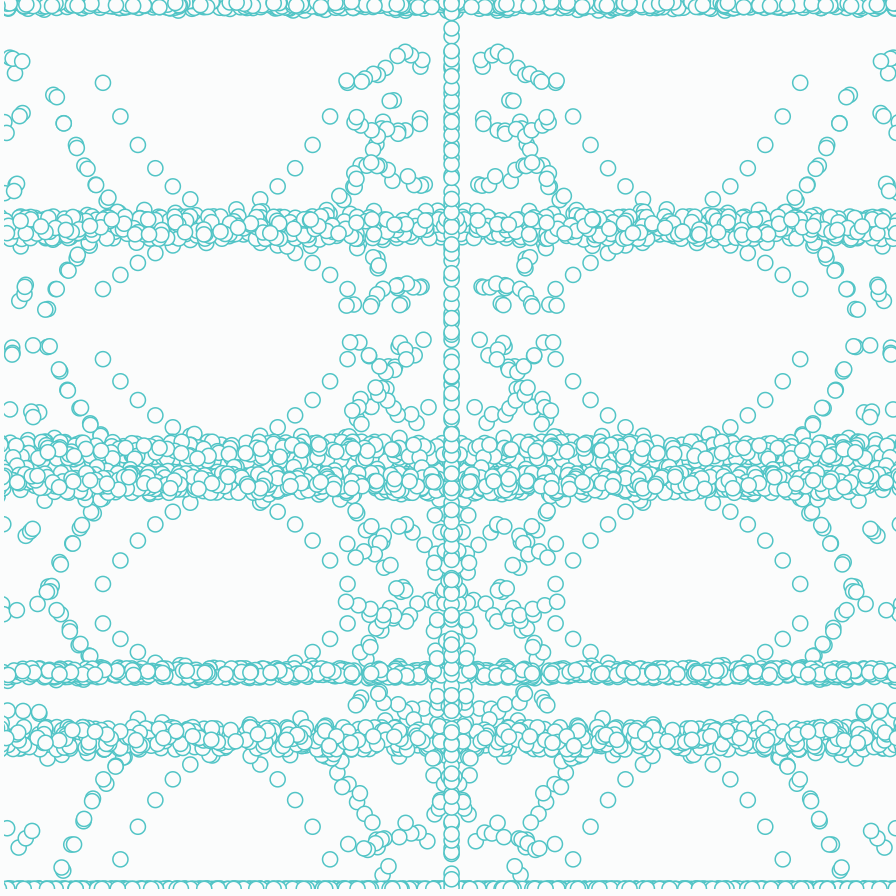
A WebGL 2 fragment shader for this pattern:

```glsl
#version 300 es
precision highp float;
// Outlined paper discs piled into horizontal bands, parabolic arcs and a spine,
// mirrored about a vertical axis. Every disc is stamped over the earlier ones,
// with hashed jitter; band edges are crowded by a sine distribution.
uniform vec2 u_resolution;
out vec4 fragColor;

#define RADIUS 0.0084
#define LINE_WIDTH 0.0017
#define AXIS_X 0.504
#define CAVITY_X 0.2526
#define BAND_CELL 0.0195
#define BAND_LAYERS 12
#define SPINE_CELL 0.0165
#define PAPER vec3(0.984, 0.988, 0.988)
#define INK vec3(0.32, 0.77, 0.775)

// Band centre height and half spread
const vec2 BANDS[7] = vec2[7](
  vec2(0.995, 0.004), vec2(0.746, 0.0125), vec2(0.496, 0.011), vec2(0.461, 0.011),
  vec2(0.249, 0.005), vec2(0.176, 0.0125), vec2(0.008, 0.0));
// Arc base height, direction, curvature and starting depth
const vec4 ARCS[6] = vec4[6](
  vec4(0.746, 1, 7.6, 0.020), vec4(0.746, -1, 3.2, 0.009), vec4(0.496, 1, 5.0, 0.010),
  vec4(0.461, -1, 5.3, 0.014), vec4(0.249, 1, 3.5, -0.010), vec4(0.176, -1, 8.7, 0.016));
// Heights of the loose chains beside the spine
const float CHAINS[10] = float[10](
  0.925, 0.862, 0.802, 0.672, 0.603, 0.549, 0.397, 0.318, 0.214, 0.062);

float hash(vec2 p) {
  return fract(sin(dot(p, vec2(127.1, 311.7))) * 43758.55);
}

vec2 jitter(vec2 p) {
  return vec2(hash(p), hash(p + 17.3)) - 0.5;
}

// Opaque paper disc with an inked outline
void stamp(inout vec3 color, vec2 offset) {
  float d = length(offset);
  if (d > RADIUS * 1.5) return;
  float px = 1.0 / u_resolution.y;
  float disc = clamp((RADIUS - d) / px + 0.5, 0.0, 1.0);
  float ring = clamp((0.5 * LINE_WIDTH - abs(d - RADIUS)) / px + 0.5, 0.0, 1.0);
  color = mix(mix(color, PAPER, disc), INK, ring);
}

// Inner and outer parabolas on both flanks of a cavity
void drawArc(inout vec3 color, vec2 p, vec4 arc, float id) {
  float outerStart = 0.137 - 0.0075 * arc.z;
  for (float side = -1.0; side < 2.0; side += 2.0) {
    for (float i = 2.0; i < 8.0; i++) {
      float dx = i * 0.0195;
      float depth = arc.w + arc.z * dx * dx;
      stamp(color, p - vec2(CAVITY_X + side * dx, arc.x + arc.y * depth));
    }
    float wobble = side > 0.0 ? 0.005 : 0.014;
    for (float i = 0.0; i < 20.0; i++) {
      float dx = 0.04 + 0.0117 * floor(i * 0.5);
      if (dx + outerStart > 0.2) break;
      vec2 center = vec2(CAVITY_X + side * (dx + outerStart), arc.x + arc.y * 12.0 * dx * dx);
      stamp(color, p - center - wobble * jitter(vec2(i + 31.0 * id, side)));
    }
  }
}

// Loose chain near the spine, with a few strays by the outer edge
void drawChain(inout vec3 color, vec2 p, float height, float id) {
  for (float i = 0.0; i < 15.0; i++) {
    vec2 j = jitter(vec2(i, id + 50.0));
    float x = i < 11.0 ? 0.03 + 0.0082 * i + 0.012 * j.x : 0.48 + 0.045 * j.x;
    float y = height + 0.013 * sin(i * 0.55 + id * 2.1) + 0.016 * j.y;
    stamp(color, p - vec2(x, y));
  }
}

// Crowded band: outliers first, then edge rows, then the middle on top
void drawBand(inout vec3 color, vec2 p, vec2 band, float id) {
  if (abs(p.y - band.x) > 1.8 * band.y + 1.5 * RADIUS) return;
  float cell = floor(p.x / BAND_CELL);
  for (int layer = 0; layer < BAND_LAYERS; layer++) {
    for (float n = -1.0; n < 2.0; n++) {
      vec2 j = jitter(vec2(cell + n, float(layer) + 13.0 * id));
      float spread = layer < 2 ? 3.6 * j.y : layer < 9 ? sin(j.y * 6.2832) : 1.5 * j.y;
      vec2 center = vec2((cell + n + 0.5 + j.x) * BAND_CELL, band.x + band.y * spread);
      stamp(color, p - center);
    }
  }
}

// Overlapping column on the axis, fringed in its lower part
void drawSpine(inout vec3 color, vec2 p) {
  float cell = floor(p.y / SPINE_CELL);
  for (float k = 0.0; k < 4.0; k++) {
    for (float n = -1.0; n < 2.0; n++) {
      vec2 j = jitter(vec2(cell + n, k + 200.0));
      float y = (cell + n + 0.5 + j.y) * SPINE_CELL;
      if (k < 2.0 && (y < 0.09 || y > 0.43)) continue;
      float x = k < 2.0 ? 0.012 + 0.018 * j.x : 0.0;
      stamp(color, p - vec2(x, y));
    }
  }
}

void main() {
  vec2 uv = gl_FragCoord.xy / u_resolution.y;
  vec2 p = vec2(abs(uv.x - AXIS_X), uv.y);
  vec3 color = PAPER;
  for (int i = 0; i < 6; i++) drawArc(color, p, ARCS[i], float(i));
  for (int i = 0; i < 10; i++) drawChain(color, p, CHAINS[i], float(i));
  for (int i = 0; i < 7; i++) drawBand(color, p, BANDS[i], float(i));
  drawSpine(color, p);
  // Bare margin at the left and bottom
  if (uv.x < 0.005 || uv.y < 0.008) color = PAPER;
  fragColor = vec4(color, 1.0);
}
```
